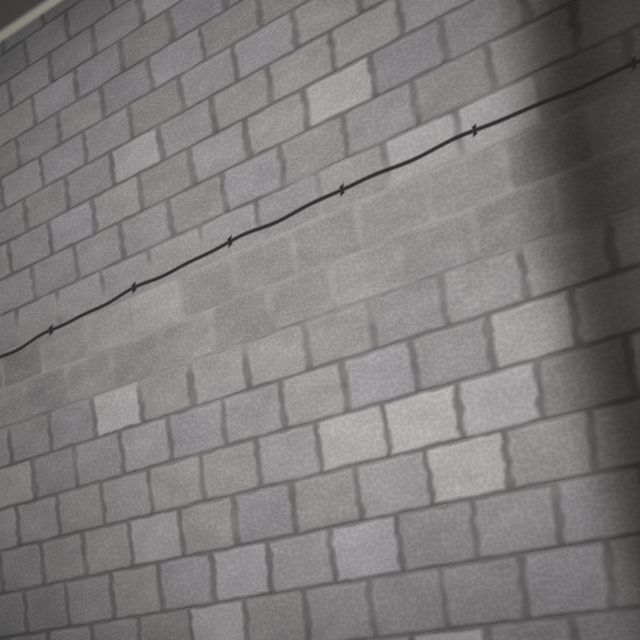
A Shadertoy shader for this texture:

```glsl
float hash(vec2 p) {
    return fract(sin(dot(p, vec2(127.1, 311.7))) * 43758.55);
}

// Distance to the nearest scattered point, about 0 to 1
float cellular(vec2 p) {
    vec2 cell = floor(p);
    float nearest = 2.0;
    for (int j = -1; j <= 1; j++)
    for (int i = -1; i <= 1; i++) {
        vec2 c = cell + vec2(i, j);
        vec2 site = c + vec2(hash(c), hash(c + 57.3));
        nearest = min(nearest, length(site - p));
    }
    return nearest;
}

float waves(vec2 p) {
    float sum = 0.0, amp = 0.5;
    for (int i = 0; i < 4; i++) {
        sum += amp * sin(p.x + 1.7 * sin(p.y)) * sin(p.y + 1.3 * sin(p.x * 0.8));
        p = mat2(1.5, 1.1, -1.1, 1.5) * p + 2.3;
        amp *= 0.55;
    }
    return sum;
}

// Wall plane in perspective: x counts blocks, y counts courses downward
vec2 wallCoords(float x, float down) {
    float depth = 1.0 + 0.579 * x;
    float course = 36.76 * log(1.0 + 0.633 * (down + 0.741 * x) / depth);
    return vec2(16.7 * x / depth - 0.1 * course + 1.59, course);
}

vec3 blockWall(vec2 wall, float soft) {
    float course = floor(wall.y);
    wall.x += 0.5 * mod(course, 2.0);
    vec2 id = vec2(floor(wall.x), course);
    vec2 local = fract(wall) - 0.5;
    float grain = cellular(wall * vec2(17.0, 14.0) + 0.3 * waves(wall * 9.0)) - 0.5;
    float blotch = waves(wall * 2.6);
    float smear = waves(wall * 5.0 + 7.0);

    // Pale thin pointing across the middle courses, darker and wider elsewhere
    float pale = smoothstep(9.6, 11.2, wall.y + 0.5 * blotch)
               * (1.0 - smoothstep(12.6, 13.5, wall.y + 0.4 * smear));

    // Ragged rounded block outline
    vec2 size = vec2(0.462, 0.464) - vec2(0.028, 0.012) * vec2(hash(id + 3.0), hash(id + 8.0)) * (1.0 - pale);
    vec2 ragged = local + vec2(0.042, 0.026) * vec2(waves(wall * 6.0), waves(wall.yx * 5.0 + 4.0)) * (1.0 - 0.6 * pale);
    vec2 q = abs(ragged) - size + 0.03;
    float d = length(max(q, 0.0)) + min(max(q.x, q.y), 0.0) - 0.03;
    d += 0.02 * grain + 0.035 * max(smear, 0.0) * (1.0 - pale);
    float block = 1.0 - smoothstep(-soft, soft, d);

    float joint = mix(0.475, 0.605, pale) + 0.06 * blotch + 0.03 * smear + 0.02 * grain;
    joint -= 0.05 * smoothstep(0.36, 0.5, local.y) * (1.0 - pale);

    // Face tone varies per block, with a few much lighter ones
    float face = 0.572 + 0.055 * hash(id) - 0.035 * pale;
    face += 0.075 * step(0.87, hash(id + 21.0));
    face += 0.03 * blotch + 0.025 * smear + 0.075 * grain;
    face += 0.02 * smoothstep(-0.1, 0.0, d) * (0.5 - 2.0 * local.y);

    float warmth = clamp(0.6 * hash(id + 40.0) + 0.35 * pale, 0.0, 1.0);
    vec3 tint = mix(vec3(1.0, 0.985, 1.0), vec3(1.0, 0.975, 0.955), warmth);
    return mix(joint * vec3(1.0, 0.985, 0.98), face * tint, block);
}

void mainImage(out vec4 fragColor, in vec2 fragCoord) {
    vec2 uv = fragCoord / iResolution.xy;
    float x = uv.x, down = 1.0 - uv.y;
    float px = 1.0 / iResolution.y;

    vec2 wall = wallCoords(x, down);
    vec3 col = blockWall(wall, max(0.042, fwidth(wall.y)));

    // Ceiling and its pale trim in the upper corner
    float edge = down + 0.67 * x - 0.065;
    col *= mix(0.8, 1.0, smoothstep(0.0, 0.13, edge));
    col = mix(vec3(0.82, 0.80, 0.75), col, smoothstep(-0.004, 0.006, edge));
    col = mix(vec3(0.40, 0.39, 0.38), col, smoothstep(-0.022, -0.010, edge));

    // Soft falloff and the slanting shadow at the right
    vec2 away = uv - vec2(0.55, 0.53);
    col *= 1.04 - 0.85 * dot(away, away);
    float s = x - 0.858 - 0.05 * down - 0.17 * down * down;
    float shade = smoothstep(-0.11, 0.03, s) * (1.0 - 0.25 * smoothstep(0.03, 0.13, s));
    col *= 1.0 - shade * vec3(0.54, 0.55, 0.58);

    // Cable sagging between evenly spaced clips
    float span = (x / (1.0 + 0.579 * x) - 0.076) / 0.1107;
    float sag = 0.003 * pow(sin(3.14159 * span), 2.0) + 0.0012 * sin(11.0 * span);
    float line = 0.557 - 0.522 * x + 0.0614 * x * x + sag;
    float off = (down - line) * 0.9;
    float radius = 0.0022 + 0.0010 * x;
    float blur = max(0.0022, px);
    float cable = 1.0 - smoothstep(radius - blur, radius + blur, abs(off));

    // Clips cross the cable as small upright ties
    float along = (fract(span + 0.5) - 0.5) * 0.1107 * pow(1.0 + 0.579 * x, 2.0);
    vec2 tie = abs(vec2(along - 0.15 * off, down - line + 0.48 * along));
    float clip = max(tie.x - 0.0032, tie.y - 0.0065 - 0.003 * x);
    cable = max(cable, 1.0 - smoothstep(-blur, blur, clip));
    col = mix(col, vec3(0.13, 0.13, 0.135), 0.88 * cable);

    fragColor = vec4(clamp(col, 0.0, 1.0), 1.0);
}
```
